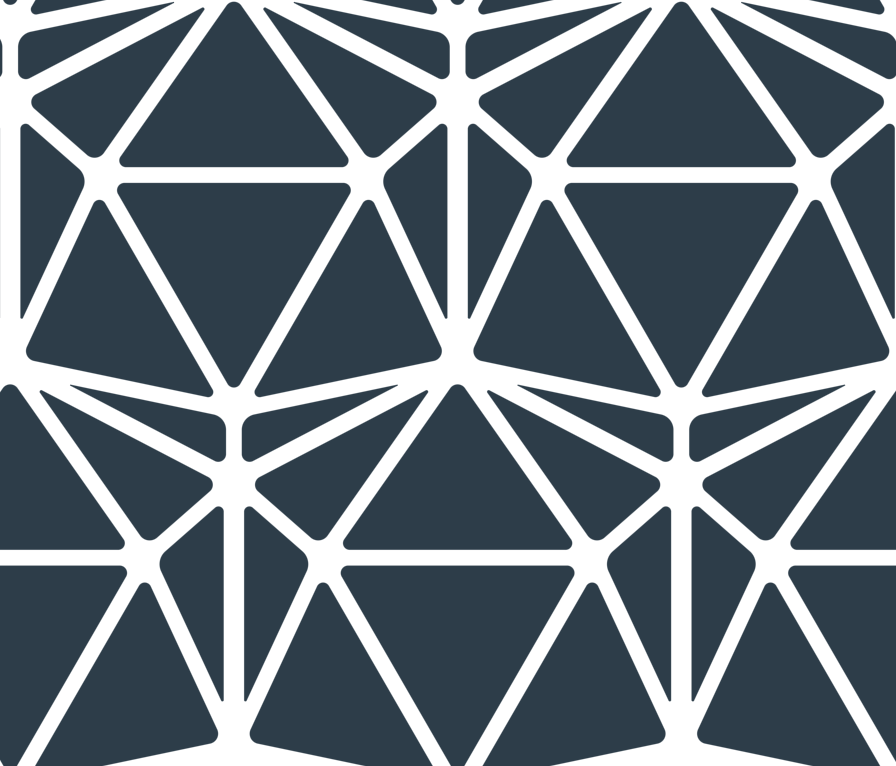
This pattern is drawn by a Shadertoy shader. Its source:

```glsl
// Staggered rows of dark faceted gems with rounded corners, parted by white lines.
#define COLUMNS 2.0026                 // gems across the canvas width
#define ROW_STEP 0.8553                // row height, in gem widths
#define ORIGIN vec2(0.5228, -0.0417)   // top point of the first gem, from upper left
#define LINE 0.0176                    // half width of most lines
#define RIDGE 0.0193                   // half width of the sloping shoulder lines
#define SEAM 0.0228                    // half width of the upright seams
#define ROUND_MAX 0.0287               // longest corner rounding along an edge
#define ROUND_RATE 0.0626              // shorter rounding in narrow corners
#define INK vec3(0.176, 0.241, 0.288)
#define PAPER vec3(1.0)

// Distance to the corner at v between edges va and vb, inset by wa and wb, then rounded.
float corner(vec2 p, vec2 v, vec2 a, vec2 b, float wa, float wb) {
    vec2 ea = normalize(a - v), eb = normalize(b - v);
    float c = dot(ea, eb);
    float halfAngle = 0.5 * acos(c);
    float r = min(ROUND_RATE * sin(halfAngle), ROUND_MAX) * tan(halfAngle);
    vec2 centre = v + ((wa + r) * eb + (wb + r) * ea) / sqrt(1.0 - c * c);
    vec2 q = p - centre;
    if (dot(q, ea) < 0.0 && dot(q, eb) < 0.0) return length(q) - r;
    vec2 outA = normalize(c * ea - eb), outB = normalize(c * eb - ea);
    return max(dot(q, outA), dot(q, outB)) - r;
}

// Rounded triangle; w holds the insets of edges ab, bc and ca.
float facet(vec2 p, vec2 a, vec2 b, vec2 c, vec3 w) {
    float d = corner(p, a, b, c, w.x, w.z);
    d = max(d, corner(p, b, c, a, w.y, w.x));
    return max(d, corner(p, c, a, b, w.z, w.y));
}

// One gem, folded about its upright axis; y runs down from its top point.
float gem(vec2 p) {
    vec2 top = vec2(0.0);
    vec2 inner = vec2(0.3038, 0.4329);
    vec2 mirrored = vec2(-inner.x, inner.y);
    vec2 shoulder = vec2(0.5, 0.2608);
    vec2 hip = vec2(0.5, ROW_STEP);
    vec2 foot = vec2(0.0, 0.9596);
    vec2 footAbove = vec2(0.5, foot.y - ROW_STEP);
    vec3 plain = vec3(LINE);

    float d = facet(p, top, inner, mirrored, plain);
    d = min(d, facet(p, mirrored, inner, foot, plain));
    d = min(d, facet(p, inner, hip, foot, plain));
    d = min(d, facet(p, inner, shoulder, hip, vec3(LINE, SEAM, LINE)));
    d = min(d, facet(p, top, shoulder, inner, vec3(RIDGE, LINE, LINE)));
    return min(d, facet(p, top, footAbove, shoulder, vec3(LINE, LINE, RIDGE)));
}

void mainImage(out vec4 fragColor, in vec2 fragCoord) {
    float pixel = COLUMNS / iResolution.x;
    vec2 p = vec2(fragCoord.x, iResolution.y - fragCoord.y) * pixel - ORIGIN;

    // Gems reach below their own row, so test this row and the one above.
    float row = floor(p.y / ROW_STEP);
    float d = 1.0;
    for (int i = 0; i < 2; i++) {
        float k = row - float(i);
        float x = abs(fract(p.x - 0.5 * k + 0.5) - 0.5);
        d = min(d, gem(vec2(x, p.y - k * ROW_STEP)));
    }

    float paper = smoothstep(-0.8 * pixel, 0.8 * pixel, d);
    fragColor = vec4(mix(INK, PAPER, paper), 1.0);
}
```
